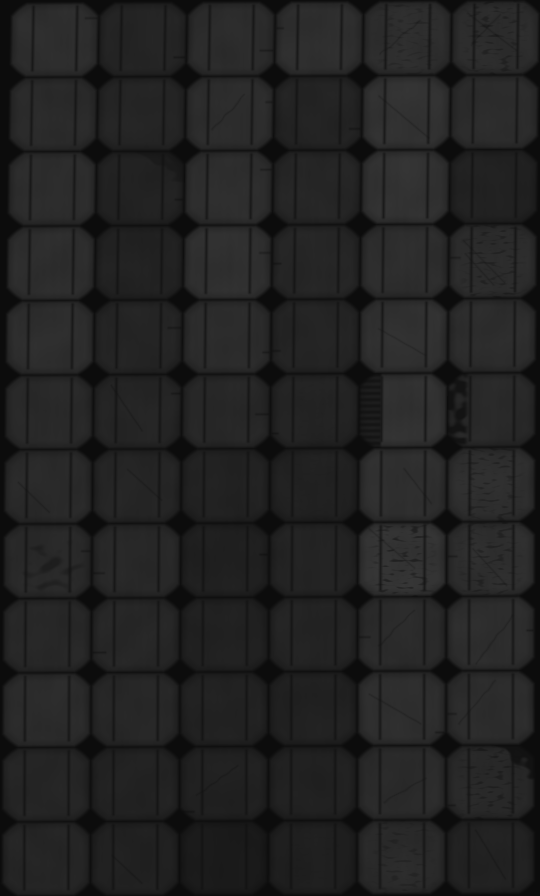
Reproduce this pattern procedurally as a Shadertoy shader.

```glsl
// Dim luminescence view of a worn solar panel: 6 x 12 clipped-corner cells, two busbars each.
// A slightly bowed grid is folded into one cell; hashes per cell vary its glow,
// and distance functions with gradient noise add cracks, nicks, streaks and dead areas.

const vec2 GRID = vec2(6.0, 12.0);
const float ROW_PITCH = 0.0831;             // cell height in canvas fractions
const vec2 CELL_ASPECT = vec2(1.18, 1.0);   // cell proportions, height = 1
const float GAP_GLOW = 0.048;

vec3 hash3(vec2 p) {
    vec3 v = fract(p.xyx * vec3(0.1031, 0.1030, 0.0973));
    v += dot(v, v.yxz + 33.33);
    return fract((v.xxy + v.yzz) * v.zyx);
}

float gradDot(vec2 corner, vec2 offset) {
    float angle = 6.2832 * hash3(corner + 71.0).x;
    return dot(vec2(cos(angle), sin(angle)), offset);
}

float gradientNoise(vec2 p) {
    vec2 i = floor(p), f = p - i;
    vec2 u = f * f * f * (f * (f * 6.0 - 15.0) + 10.0);
    vec2 e = vec2(1.0, 0.0);
    return mix(mix(gradDot(i, f), gradDot(i + e, f - e), u.x),
               mix(gradDot(i + e.yx, f - e.yx), gradDot(i + 1.0, f - 1.0), u.x), u.y);
}

float segmentDist(vec2 p, vec2 a, vec2 b) {
    vec2 d = b - a;
    return length(p - a - d * clamp(dot(p - a, d) / dot(d, d), 0.0, 1.0));
}

// Coverage of a line of the given half width
float stroke(float dist, float halfWidth, float soft) {
    return 1.0 - smoothstep(-soft, soft, dist - halfWidth);
}

float isCell(vec2 id, vec2 target) {
    return 1.0 - step(0.5, length(id - target));
}

// Panel position in cells, rows counted from the top; the left side bows outward
vec2 panelGrid(vec2 uv) {
    float left = 0.0026 + uv.y * (0.0039 + 0.0139 * uv.y);
    float columnPitch = mix(0.1647, 0.1633, uv.y);
    return vec2((uv.x - left) / columnPitch, (0.9982 - uv.y + 0.003 * (uv.x - 0.5)) / ROW_PITCH);
}

// Rectangle cut by a circle, negative inside
float cellDist(vec2 f) {
    vec2 box = (abs(f) - vec2(0.487, 0.489)) * CELL_ASPECT;
    return max(max(box.x, box.y), length(f) - 0.582);
}

// Glow of a whole cell: column trend from upper to lower half, plus scatter
float cellGlow(vec2 id) {
    float upper[6] = float[6](0.165, 0.134, 0.168, 0.136, 0.180, 0.160);
    float lower[6] = float[6](0.160, 0.144, 0.124, 0.134, 0.168, 0.164);
    int column = int(id.x);
    float glow = mix(upper[column], lower[column], smoothstep(4.0, 7.0, id.y));
    glow += 0.024 * (hash3(id + 5.0).x - 0.5) - 0.020 * smoothstep(8.5, 11.0, id.y);
    glow += 0.034 * isCell(id, vec2(3, 0)) + 0.020 * isCell(id, vec2(4, 7));
    return glow - 0.040 * isCell(id, vec2(5, 2)) - 0.020 * isCell(id, vec2(5, 11));
}

// Slanted hairline crack with random place and direction
float crack(vec2 q, vec2 seed, float chance, float soft) {
    vec3 r = hash3(seed);
    vec3 s = hash3(seed + 19.0);
    float side = s.x < 0.7 ? 1.0 : -1.0;
    vec2 middle = (r.yz - 0.5) * vec2(0.4, 0.3);
    vec2 reach = vec2(side * mix(0.18, 0.36, s.y), mix(0.16, 0.34, s.z));
    float bend = 0.02 * gradientNoise(q * 7.0 + seed);
    float d = segmentDist(q + bend, middle - reach, middle + reach);
    return stroke(d, 0.003, soft) * step(r.x, chance);
}

// Short horizontal dashes left by broken fingers, gathered in the middle
float fingerDashes(vec2 f, vec2 seed) {
    float dash = smoothstep(0.05, 0.5, gradientNoise(f * vec2(9.0, 22.0) + seed * 17.3));
    return dash * (1.0 - smoothstep(0.15, 0.45, abs(f.x)));
}

// Dark nick running inward from the right or left side
float edgeNick(vec2 q, vec2 seed, float soft) {
    vec3 r = hash3(seed + 43.0);
    float side = r.x < 0.7 ? 1.0 : -1.0;
    float y = mix(-0.3, 0.42, r.y);
    float d = segmentDist(q, vec2(side * 0.56, y), vec2(side * mix(0.40, 0.5, r.z), y));
    return stroke(d, 0.008, soft) * step(fract(r.z * 7.0), 0.35);
}

// Large damage on the few badly broken cells
float deadArea(vec2 f, vec2 id) {
    float grain = gradientNoise(f * vec2(6.0, 8.0) + id * 3.7);
    float strip = (1.0 - smoothstep(-0.27, -0.23, f.x)) * (0.85 + 0.15 * sin(f.y * 75.0));
    float blotch = (1.0 - smoothstep(-0.32, -0.24, f.x)) * smoothstep(-0.25, 0.2, grain);
    float wedge = smoothstep(0.0, 0.15, f.x * 0.7 - f.y - 0.40 + 0.3 * grain);
    float smudge = smoothstep(0.0, 0.6, grain + 0.45 - 1.7 * length(f - vec2(0.05, 0.1)));
    float damage = isCell(id, vec2(4, 5)) * strip + isCell(id, vec2(5, 5)) * blotch;
    damage += isCell(id, vec2(5, 10)) * wedge + 0.5 * isCell(id, vec2(0, 7)) * smudge;
    return damage + 0.4 * isCell(id, vec2(1, 2)) * wedge;
}

void mainImage(out vec4 fragColor, in vec2 fragCoord) {
    vec2 grid = panelGrid(fragCoord / iResolution.xy);
    vec2 id = clamp(floor(grid), vec2(0.0), GRID - 1.0);
    vec2 f = grid - id - 0.5;
    vec2 q = f * CELL_ASPECT;
    float soft = max(0.027, 0.8 / (iResolution.y * ROW_PITCH));

    // Cell glow, dimmer toward its rim, with cloudy and streaky texture
    float d = cellDist(f);
    float glow = cellGlow(id) * mix(0.86, 1.04, smoothstep(0.0, 0.12, -d));
    glow *= 1.0 + 0.10 * gradientNoise(q * 2.5 + id * 9.1) + 0.03 * gradientNoise(vec2(f.x * 16.0, f.y + id.y));

    // Wear, stronger toward the right columns
    float wear = smoothstep(2.5, 5.0, id.x);
    float dashes = 0.25 * wear * step(0.65, hash3(id + 11.0).z) + 0.35 * isCell(id, vec2(4, 7));
    glow *= 1.0 - dashes * fingerDashes(f, id);
    glow *= 1.0 - 0.32 * crack(q, id + 3.0, mix(0.08, 0.40, wear), soft);
    glow *= 1.0 - 0.30 * crack(q, id + 57.0, 0.22 * wear, soft);
    glow *= 1.0 - 0.40 * edgeNick(q, id, soft);
    glow = mix(glow, 0.06, 0.85 * clamp(deadArea(f, id), 0.0, 1.0));

    // Two busbars that stop short of the rim, then the gaps between cells
    vec2 bar = vec2(abs(abs(f.x - 0.005) - 0.248) * CELL_ASPECT.x, max(abs(f.y + 0.02) - 0.425, 0.0));
    glow = mix(glow, 0.068, 0.85 * stroke(length(bar), 0.014, soft));
    glow = mix(GAP_GLOW, glow, stroke(d, 0.0, soft * 1.2));
    fragColor = vec4(vec3(glow), 1.0);
}
```
